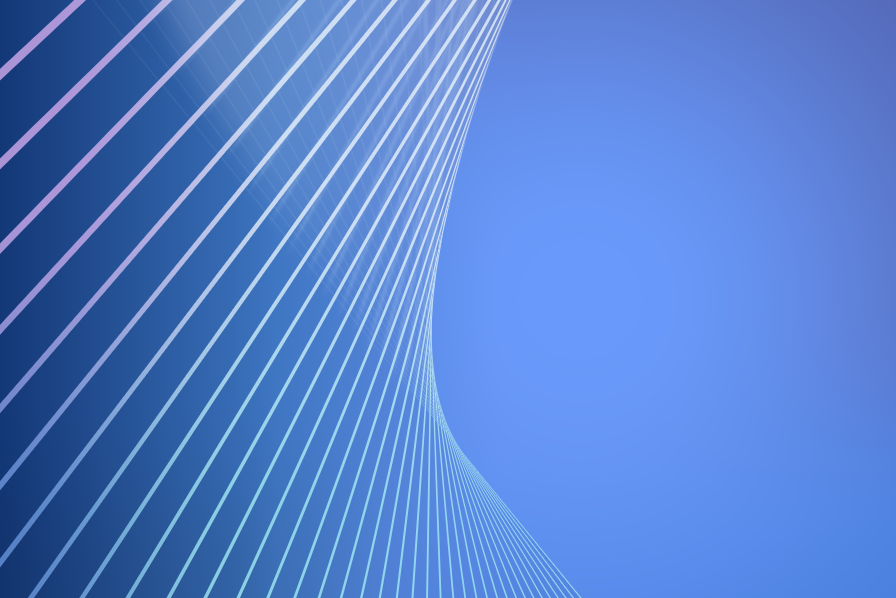
A WebGL 1 fragment shader for this background:

```glsl
precision highp float;
// Fan of pale lines sweeping into a curved waist over a blue gradient.

uniform vec2 u_resolution;

#define LINE_COUNT 38
#define LINE_ALPHA 0.82
#define CROSSED_ALPHA 0.08
#define GHOST_ALPHA 0.20
#define GHOST_BLUR 0.0045
#define GHOST_TILT 0.12
#define VEIL_ALPHA 0.34
#define GLOW_CENTER vec2(0.97, 0.50)

const vec3 NAVY = vec3(0.08, 0.23, 0.49);
const vec3 AZURE = vec3(0.25, 0.48, 0.79);
const vec3 GLOW = vec3(0.41, 0.60, 0.98);
const vec3 SLATE = vec3(0.32, 0.39, 0.69);
const vec3 DEEP_BLUE = vec3(0.28, 0.49, 0.86);
const vec3 VEIL = vec3(0.60, 0.69, 0.87);
const vec3 GHOST = vec3(0.72, 0.83, 0.97);
const vec3 LAVENDER = vec3(0.80, 0.66, 0.92);
const vec3 WHITE = vec3(0.90, 0.94, 0.98);
const vec3 STEEL = vec3(0.40, 0.57, 0.85);
const vec3 CYAN = vec3(0.62, 0.91, 0.95);

// Foot position (x) and horizontal run per unit height (y) of a line.
vec2 fanLine(float i) {
  float foot = 0.586 + 0.01074 * i - 1.525 * exp(-0.131 * i);
  float run = 1.073 - 0.052 * i + 0.035 * smoothstep(10.0, 18.0, i);
  return vec2(foot, run);
}

// Height at which a line touches the curved edge of the fan.
float touchHeight(float i) {
  return 0.207 + 3.84 * exp(-0.131 * i);
}

// Antialiased stroke that keeps its weight when thinner than a pixel.
float stroke(float dist, float halfWidth, float pixel) {
  float w = max(halfWidth, 0.5 * pixel);
  return clamp((w - dist) / pixel + 0.5, 0.0, 1.0) * halfWidth / w;
}

vec3 background(vec2 p) {
  vec3 color = mix(NAVY, AZURE, clamp(p.x / 0.46, 0.0, 1.0));
  color *= 1.0 - 0.08 * smoothstep(0.35, 0.0, p.y);
  color = mix(color, GLOW, smoothstep(0.38, 0.86, p.x));
  vec3 outer = mix(DEEP_BLUE, SLATE, smoothstep(0.1, 0.5, p.y));
  float falloff = smoothstep(0.08, 0.92, distance(p, GLOW_CENTER));
  return mix(color, outer, falloff * smoothstep(0.5, 0.9, p.x));
}

vec3 lineTint(vec2 p) {
  vec3 upper = mix(LAVENDER, WHITE, smoothstep(0.1, 0.5, p.x));
  vec3 lower = mix(STEEL, CYAN, smoothstep(0.0, 0.4, p.x));
  return mix(lower, upper, smoothstep(0.1, 0.7, p.y));
}

void main() {
  vec2 p = gl_FragCoord.xy / u_resolution.y;
  float pixel = 1.0 / u_resolution.y;

  // Sharp lines, blurred ghost lines and the outer edge of the fan
  float lines = 0.0;
  float ghosts = 0.0;
  float edge = -1.0;
  float taper = mix(1.2, 0.85, clamp(p.x / 0.8, 0.0, 1.0));
  for (int k = 0; k < LINE_COUNT; k++) {
    float i = float(k);
    vec2 l = fanLine(i);
    float x = l.x + l.y * p.y;
    edge = max(edge, x);

    // Lines thin out at the curved edge and fade once past it
    float past = p.y - touchHeight(i);
    float thin = mix(0.5, 1.0, clamp(abs(past) / 0.3, 0.0, 1.0));
    float fade = mix(1.0, CROSSED_ALPHA, smoothstep(0.0, 0.14, past));
    float halfWidth = (0.0012 + 0.0047 * exp(-0.1 * i)) * taper * thin;
    float dist = abs(p.x - x) * inversesqrt(1.0 + l.y * l.y);
    lines = max(lines, fade * stroke(dist, halfWidth, pixel));

    vec2 g = fanLine(i + 0.5);
    g.y -= GHOST_TILT;
    float offset = p.x - g.x - g.y * p.y - 0.5 * GHOST_TILT;
    float blur = offset * inversesqrt(1.0 + g.y * g.y) / GHOST_BLUR;
    ghosts = max(ghosts, step(i, 19.0) * exp(-blur * blur));
  }

  // Soft veil between an inner arc and the edge of the fan
  float inside = smoothstep(-pixel, pixel, edge - p.x);
  float t = 1.0 - p.y;
  float arc = 0.22 + 0.42 * t + 0.38 * t * t;
  float veil = inside * smoothstep(0.0, 0.1, p.x - arc);

  vec3 color = background(p);
  color *= 1.0 - 0.05 * inside;
  color = mix(color, VEIL, VEIL_ALPHA * veil * smoothstep(0.3, 1.0, p.y));
  color = mix(color, GHOST, GHOST_ALPHA * veil * ghosts);
  color = mix(color, lineTint(p), LINE_ALPHA * lines);
  gl_FragColor = vec4(color, 1.0);
}
```
